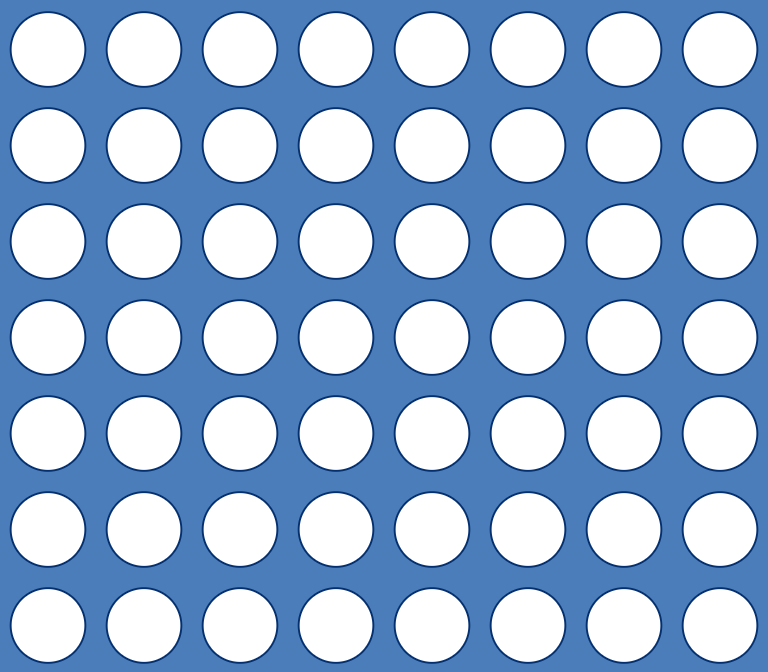
Reproduce this pattern procedurally as a Shadertoy shader.

```glsl
#define GRID vec2(8.0, 7.0)
#define DOT_CENTER vec2(0.5, 0.4844)
#define RING_RADIUS 0.389
#define RING_WIDTH 0.020
#define GROUND_COLOR vec3(0.29, 0.49, 0.73)
#define RING_COLOR vec3(0.02, 0.19, 0.44)
#define DOT_COLOR vec3(1.0)

float circleDistance(vec2 p, float radius) {
    return length(p) - radius;
}

// Coverage of a shape, softened over one pixel
float coverage(float dist, float pixel) {
    return clamp(0.5 - dist / pixel, 0.0, 1.0);
}

void mainImage(out vec4 fragColor, in vec2 fragCoord) {
    // Position inside the repeated cell
    vec2 cell = fract(fragCoord / iResolution.xy * GRID) - DOT_CENTER;
    float pixel = GRID.y / iResolution.y;

    // Outlined dot: dark disc below, white disc on top
    float outer = circleDistance(cell, RING_RADIUS + 0.5 * RING_WIDTH);
    float inner = outer + RING_WIDTH;
    vec3 color = mix(GROUND_COLOR, RING_COLOR, coverage(outer, pixel));
    color = mix(color, DOT_COLOR, coverage(inner, pixel));

    fragColor = vec4(color, 1.0);
}
```
